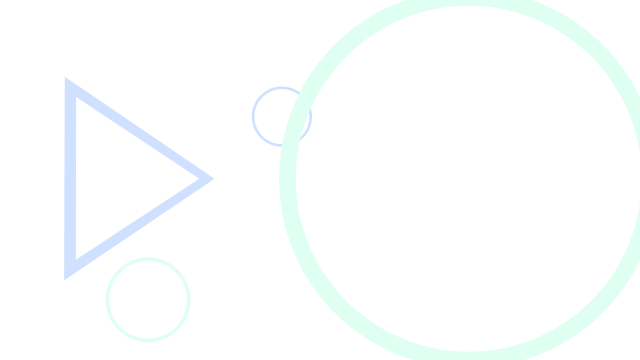
Reproduce this background procedurally as a Shadertoy shader.

```glsl
// Coverage of a shape from its signed distance, softened over one pixel
float cover(float d) {
    return clamp(0.5 - d * iResolution.y, 0.0, 1.0);
}

float ring(vec2 p, vec2 center, float radius, float halfWidth) {
    return abs(length(p - center) - radius) - halfWidth;
}

// Signed distance to the right of the line from a to b
float edge(vec2 p, vec2 a, vec2 b) {
    vec2 dir = normalize(b - a);
    return dot(p - a, vec2(-dir.y, dir.x));
}

// Corners in clockwise order, negative inside
float triangle(vec2 p, vec2 a, vec2 b, vec2 c) {
    return max(edge(p, a, b), max(edge(p, b, c), edge(p, c, a)));
}

void mainImage(out vec4 fragColor, in vec2 fragCoord) {
    // Canvas height is one unit; x is scaled so the layout spans the full width
    vec2 p = fragCoord / iResolution.xy * vec2(16.0 / 9.0, 1.0);
    vec3 mint = vec3(0.87, 1.0, 0.95);
    vec3 blue = vec3(0.815, 0.882, 1.0);
    vec3 color = vec3(1.0);

    // Hollow triangle
    float outer = triangle(p, vec2(0.1800, 0.7870), vec2(0.5960, 0.5035), vec2(0.1780, 0.2210));
    float inner = triangle(p, vec2(0.2115, 0.7305), vec2(0.5535, 0.5035), vec2(0.2106, 0.2785));
    color = mix(color, blue, cover(max(outer, -inner)));

    // Small rings
    color = mix(color, blue, cover(ring(p, vec2(0.7830, 0.6760), 0.0800, 0.0037)));
    color = mix(color, mint, cover(ring(p, vec2(0.4113, 0.1674), 0.1128, 0.0050)));

    // Large ring on top
    color = mix(color, mint, cover(ring(p, vec2(1.3020, 0.5035), 0.5035, 0.0231)));

    fragColor = vec4(color, 1.0);
}
```
